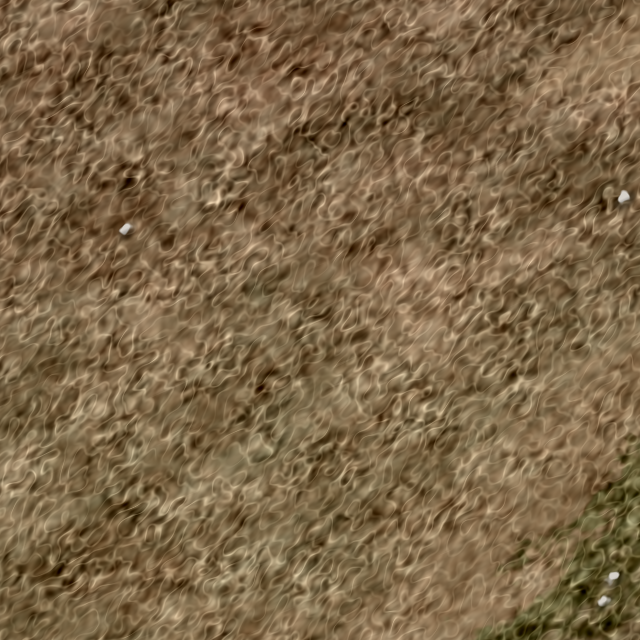
A Shadertoy shader for this texture:

```glsl
#define GRAIN_CONTRAST 0.92
#define GRAIN_DENSITY 80.0
#define GRAIN_ANGLE 0.66
#define SLOPE_ANGLE 0.56
#define PATCH_CONTRAST 0.135
#define DRY_GRASS vec3(0.512, 0.424, 0.314)
#define SAND vec3(0.585, 0.480, 0.355)
#define MOSS vec3(0.350, 0.325, 0.165)
#define STONE vec3(0.84, 0.82, 0.79)

float hash(vec2 p) {
    vec3 q = fract(p.xyx * vec3(0.1031, 0.1030, 0.0973));
    q += dot(q, q.yzx + 33.33);
    return fract((q.x + q.y) * q.z);
}

// Slope of one lattice corner, projected on the offset to it
float corner(vec2 cell, vec2 offset) {
    float a = 6.2832 * hash(cell);
    return dot(vec2(cos(a), sin(a)), offset);
}

float noise(vec2 p) {
    vec2 i = floor(p), f = fract(p);
    vec2 u = f * f * f * (f * (f * 6.0 - 15.0) + 10.0);
    vec2 e = vec2(0.0, 1.0);
    return mix(mix(corner(i, f), corner(i + e.yx, f - e.yx), u.x),
               mix(corner(i + e.xy, f - e.xy), corner(i + e.yy, f - e.yy), u.x), u.y);
}

// Coordinates along and across a direction
vec2 turn(vec2 p, float angle) {
    float c = cos(angle), s = sin(angle);
    return vec2(c * p.x + s * p.y, c * p.y - s * p.x);
}

// Noise stretched along a direction
float streak(vec2 p, float angle, vec2 density, float seed) {
    return noise(turn(p, angle) * density + seed);
}

// Tangled blades in three sizes, with uneven strength and thin bright ridges
float grassGrain(vec2 p) {
    vec2 bend = vec2(noise(p * 30.0 + 70.0), noise(p * 30.0 + 90.0));
    vec2 q = p + 0.007 * bend;
    float d = GRAIN_DENSITY;
    float g = 0.24 * streak(q, GRAIN_ANGLE, d * vec2(0.5, 1.0), 11.0);
    g += 0.23 * streak(q, GRAIN_ANGLE + 0.38, d * vec2(0.55, 1.2), 37.0);
    g += 0.13 * streak(q, GRAIN_ANGLE + 0.1, d * vec2(0.9, 1.9), 53.0);
    float ridge = abs(streak(q, GRAIN_ANGLE + 0.2, d * vec2(0.4, 0.8), 83.0));
    g += 0.13 * (smoothstep(0.16, 0.0, ridge) - 0.4);
    float strength = 1.0 + 0.9 * noise(p * 13.0 + 610.0) + 0.6 * noise(p * 27.0 + 640.0);
    return g * GRAIN_CONTRAST * strength;
}

// Patches drawn out along the slope, from broad drifts to small clumps
float patches(vec2 p, float seed, float fade) {
    float sum = 0.0, gain = 1.0;
    vec2 density = vec2(3.0, 7.0);
    for (int k = 0; k < 5; k++) {
        sum += gain * streak(p, SLOPE_ANGLE, density, seed + 19.0 * float(k));
        density *= vec2(1.85, 1.7);
        gain *= fade;
    }
    return sum;
}

// Pale pebbles: centre and radius
vec3 addStones(vec3 color, vec2 p) {
    vec3 stones[4] = vec3[4](vec3(0.198, 0.645, 0.0085), vec3(0.975, 0.692, 0.0100),
                             vec3(0.958, 0.098, 0.0095), vec3(0.944, 0.062, 0.0080));
    for (int k = 0; k < 4; k++) {
        vec2 q = turn(p - stones[k].xy, 0.75) * vec2(0.75, 1.25);
        float d = length(q) + 0.008 * noise(p * 90.0) - stones[k].z;
        float shade = 1.0 - 0.25 * smoothstep(0.0, -0.01, q.y + q.x * 0.5);
        color *= 1.0 - 0.2 * smoothstep(0.008, 0.0, length(q + vec2(0.002, 0.006)) - stones[k].z);
        color = mix(color, STONE * shade, smoothstep(0.002, -0.004, d));
    }
    return color;
}

void mainImage(out vec4 fragColor, in vec2 fragCoord) {
    vec2 p = fragCoord / iResolution.y;
    float grain = grassGrain(p);
    float light = patches(p, 5.0, 0.88);
    float hue = patches(p, 140.0, 0.75);
    float ragged = 0.06 * patches(p * 2.5, 210.0, 0.65);

    // Dry grass: redder and darker uphill, more olive downhill
    float uphill = smoothstep(0.25, 0.95, p.y - 0.1 * p.x + 0.1);
    vec3 color = DRY_GRASS + PATCH_CONTRAST * light;
    color += mix(vec3(0.010, 0.018, 0.000), vec3(-0.022, -0.034, -0.034), uphill);
    color += hue * vec3(0.016, -0.010, -0.010);

    // Bare sand at the top right and above the moss
    float bank = dot(p - vec2(0.78, 0.84), vec2(0.62, -0.785));
    float shelf = p.y - 0.83 - 0.12 * (p.x - 0.78);
    float bare = smoothstep(-0.015, 0.03, min(bank, shelf) + 0.4 * ragged);
    float mossEdge = dot(p - vec2(0.73, 0.0), vec2(0.72, -0.69)) + ragged;
    float band = smoothstep(-0.19, -0.10, mossEdge) * smoothstep(0.62, 0.35, p.y);
    float sand = max(bare, 0.75 * band);
    color = mix(color, SAND + 0.07 * light, sand);

    // Shadowed bank beside the upper sand
    float shadow = smoothstep(0.026, 0.0, abs(bank + 0.024 + 0.4 * ragged));
    color -= 0.13 * shadow * smoothstep(0.78, 0.90, p.y) * smoothstep(-0.25, 0.2, hue);

    // Moss with dark hollows and dry gaps
    float tufts = noise(p * 34.0 + 500.0) + 0.6 * noise(p * 68.0 + 530.0);
    float moss = smoothstep(-0.012, 0.03, mossEdge + 0.03 * tufts);
    float gaps = smoothstep(0.08, 0.17, mossEdge + 0.05 * tufts);
    vec3 mossColor = mix(MOSS + 0.24 * tufts, DRY_GRASS - 0.02, 0.75 * gaps) + 0.10 * light;
    color = mix(color, mossColor, 0.9 * moss);
    float rim = smoothstep(0.03, 0.0, abs(mossEdge + 0.008));
    color -= 0.14 * rim * smoothstep(-0.1, 0.25, tufts) * smoothstep(0.0, 0.2, p.y);

    // Blade relief, slight colour drift and rare pale straws
    float relief = grain * (1.0 - 0.4 * sand * (1.0 - moss));
    color += relief * vec3(1.0, 0.99, 0.93);
    color += 0.035 * streak(p, GRAIN_ANGLE, vec2(30.0, 60.0), 300.0) * vec3(0.6, -0.2, -0.4);
    color += 0.06 * smoothstep(0.42, 0.62, streak(p, 0.42, vec2(16.0, 110.0), 400.0));

    fragColor = vec4(clamp(addStones(color, p), 0.0, 1.0), 1.0);
}
```
